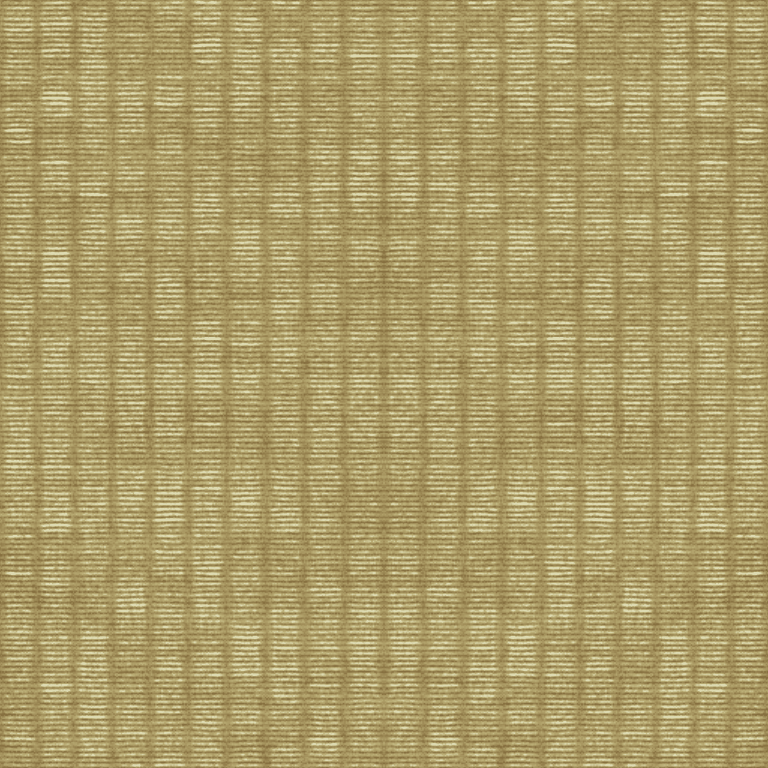
Reproduce this texture procedurally as a three.js fragment shader.

```glsl
// Woven rush mat: twenty soft vertical ribs crossed by fine horizontal straws.
varying vec2 vUv;

const float TAU = 6.2831853;
const float RIBS = 20.0;
const float STRAWS = 144.0;

const vec3 GAP = vec3(0.53, 0.44, 0.25);
const vec3 HUSK = vec3(0.65, 0.58, 0.37);
const vec3 STRAW = vec3(0.73, 0.68, 0.46);
const vec3 PALE = vec3(0.87, 0.86, 0.70);

float hash(vec2 p) {
  return fract(sin(dot(p, vec2(127.1, 311.7))) * 43758.5453);
}

float noise(vec2 p) {
  vec2 i = floor(p);
  vec2 f = fract(p);
  f = f * f * (3.0 - 2.0 * f);
  float low = mix(hash(i), hash(i + vec2(1.0, 0.0)), f.x);
  float high = mix(hash(i + vec2(0.0, 1.0)), hash(i + vec2(1.0, 1.0)), f.x);
  return mix(low, high, f.y);
}

// Noise centred on zero.
float vary(vec2 p) {
  return noise(p) - 0.5;
}

// 1 on the raised middle of a rib, 0 in the valley between two ribs.
float ribMask(float x, float wobble) {
  float fromValley = 0.5 - abs(fract(x) - 0.5);
  return smoothstep(0.0, 0.25, fromValley + wobble);
}

// Broad rounded straw with a narrow dark gap on either side.
float strawRidge(float y) {
  return pow(0.5 - 0.5 * cos(TAU * y), 0.8);
}

// Piecewise linear blend from dark gap to bleached straw.
vec3 ramp(float tone) {
  vec3 color = mix(GAP, HUSK, clamp(tone / 0.33, 0.0, 1.0));
  color = mix(color, STRAW, clamp((tone - 0.33) / 0.33, 0.0, 1.0));
  return mix(color, PALE, clamp((tone - 0.66) / 0.38, 0.0, 1.0));
}

void main() {
  // The weave is mirrored about the vertical centre line.
  vec2 uv = vec2(0.5 - abs(vUv.x - 0.5), vUv.y);

  // Ribs widen slightly toward the centre; straws lie almost straight.
  float ribX = RIBS * (uv.x + 0.005 * sin(TAU * uv.x));
  float strawY = STRAWS * uv.y + 0.22 * vary(uv * vec2(40.0, 60.0));
  float rib = floor(ribX);
  float straw = floor(strawY);

  // Variation: broad stains, bleached clumps on each rib, single straws, fibres.
  float stain = vary(uv * vec2(7.0, 11.0));
  float streak = vary(vec2(uv.x * 12.0, uv.y * 70.0) + 31.0);
  float clump = vary(vec2(rib * 7.3, uv.y * 30.0));
  float single = hash(vec2(rib, straw) + 5.0) - 0.5;
  float fibre = vary(vec2(uv.x * 190.0, straw * 3.7));
  float grain = vary(uv * 512.0 + 17.0);
  float speck = vary(uv * vec2(230.0, 300.0) + 53.0);

  // Raised ribs show crisp straws; valleys are browner, rough and faintly lined.
  float ridge = strawRidge(strawY);
  float shine = 0.73 + 0.36 * clump + 0.26 * single + 0.42 * fibre;
  float ribTone = 0.11 + ridge * shine + 0.15 * streak + 0.10 * stain;
  float valleyTone = 0.27 + 0.20 * (ridge - 0.5) + 0.20 * streak + 0.10 * stain;
  float mask = ribMask(ribX, 0.10 * vary(vec2(rib * 3.1, strawY * 0.9)));
  float tone = mix(valleyTone, ribTone, mask) + 0.34 * grain + 0.20 * speck;

  // Sparse bleached straws catch the light.
  float bleached = step(0.95, hash(vec2(rib + 40.0, straw)));
  tone += 0.25 * bleached * ridge * mask;

  gl_FragColor = vec4(ramp(tone), 1.0);
}
```
